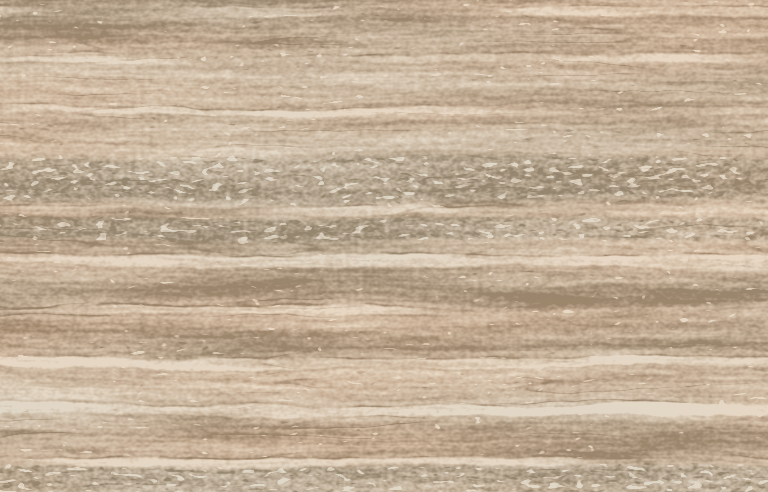
Write a WebGL 1 fragment shader that draws this texture.

```glsl
precision highp float;
// Vein-cut travertine: warped, strongly stretched gradient noise forms the strata.
// Cream veins with dark rims, grey porous beds with pale flecks, and fine
// mineral grain are layered into one tone, which a colour ramp then paints.
uniform vec2 u_resolution;

#define STRATA_GAIN 1.0
#define WARP_GAIN 1.0
#define VEIN_SPACING 0.102
#define VEIN_HALF_WIDTH 0.008
#define VEIN_GAIN 0.42
#define RIM_GAIN 0.42
#define CRACK_GAIN 0.30
#define FLECK_SCALE vec2(38.0, 105.0)
#define FLECK_GAIN 0.62
#define GRAIN_GAIN 0.26
#define BASE_TONE 0.49

const vec3 UMBER = vec3(0.61, 0.525, 0.425);
const vec3 SAND = vec3(0.79, 0.703, 0.608);
const vec3 CREAM = vec3(0.90, 0.845, 0.77);
const vec3 GREY_SHIFT = vec3(-0.025, 0.0, 0.012);

float hash(vec2 p) {
  return fract(sin(dot(p, vec2(127.1, 311.7))) * 43758.5);
}

float cornerSlope(vec2 cell, vec2 corner, vec2 f) {
  float angle = 6.2832 * hash(cell + corner);
  return dot(vec2(cos(angle), sin(angle)), f - corner);
}

// Gradient noise, roughly -0.7 to 0.7
float noise(vec2 p) {
  vec2 cell = floor(p);
  vec2 f = fract(p);
  vec2 u = f * f * f * (f * (f * 6.0 - 15.0) + 10.0);
  float low = mix(cornerSlope(cell, vec2(0.0, 0.0), f),
                  cornerSlope(cell, vec2(1.0, 0.0), f), u.x);
  float high = mix(cornerSlope(cell, vec2(0.0, 1.0), f),
                   cornerSlope(cell, vec2(1.0, 1.0), f), u.x);
  return mix(low, high, u.y);
}

// Soft horizontal bed around a centre height
float bed(float y, float centre, float halfWidth, float soft) {
  return 1.0 - smoothstep(halfWidth - soft, halfWidth + soft, abs(y - centre));
}

// Gentle sag of the layers with finer ripples
vec2 warp(vec2 p) {
  float sag = 0.012 * noise(p * vec2(1.6, 4.0) + 3.7);
  sag += 0.007 * noise(p * vec2(5.0, 17.0) + 8.2);
  sag += 0.004 * noise(p * vec2(19.0, 45.0) + 1.4);
  return p + vec2(0.0, WARP_GAIN * sag);
}

// Long layers, from broad beds to hairline streaks
float strata(vec2 p) {
  float sum = 0.0;
  float weight = 0.40;
  vec2 scale = vec2(0.6, 10.0);
  for (int i = 0; i < 4; i++) {
    sum += weight * noise(p * scale + 5.3 * float(i) + 0.4);
    scale *= vec2(2.3, 2.35);
    weight *= 0.93;
  }
  return STRATA_GAIN * sum;
}

// Cream veins, each with a broken dark rim along its upper edge
float veins(vec2 p) {
  float sum = 0.0;
  for (int i = 0; i < 10; i++) {
    float id = float(i);
    float chance = hash(vec2(id, 4.0));
    float centre = 0.066 + VEIN_SPACING * id + 0.016 * (hash(vec2(id, 9.0)) - 0.5);
    float swell = noise(vec2(p.x * 3.5, id * 7.3 + 0.5));
    float halfWidth = VEIN_HALF_WIDTH * (0.6 + 0.7 * chance + 1.1 * swell);
    float d = p.y - centre - 0.005 * noise(vec2(p.x * 7.0, id * 3.1 + 0.3));
    float presence = smoothstep(-0.35, 0.25, noise(vec2(p.x * 1.9, id * 5.7 + 0.4)) + chance - 0.4);
    float rim = (d - halfWidth - 0.002) / 0.0022;
    float broken = smoothstep(-0.2, 0.25, noise(vec2(p.x * 9.0, id * 2.9 + 0.6)));
    sum += presence * VEIN_GAIN * bed(d, 0.0, halfWidth, 0.003);
    sum -= presence * RIM_GAIN * broken * exp(-rim * rim);
  }
  return sum;
}

void main() {
  vec2 p = gl_FragCoord.xy / u_resolution.y;
  vec2 q = warp(p);

  // Grey porous beds and brown beds
  float grey = bed(q.y, 0.635, 0.044, 0.012) + bed(q.y, 0.535, 0.021, 0.006)
             + bed(q.y, 0.0, 0.052, 0.007);
  float brown = bed(q.y, 0.935, 0.026, 0.016) + bed(q.y, 0.402, 0.019, 0.008)
              + bed(q.y, 0.315, 0.028, 0.015);

  float tone = BASE_TONE + strata(q) * (1.0 - 0.35 * grey);
  tone += veins(q) * (1.0 - 0.75 * grey) - 0.17 * grey - 0.17 * brown;

  // Wandering dark cracks along the layers
  float crack = 1.0 - smoothstep(0.0, 0.055, abs(noise(q * vec2(2.2, 29.0) + 6.6)));
  tone -= CRACK_GAIN * crack * smoothstep(0.0, 0.3, noise(q * vec2(3.1, 13.0) + 2.8));

  // Pale flecks crowd the grey beds and scatter thinly elsewhere
  vec2 bent = q + vec2(0.012, 0.003) * noise(p * vec2(31.0, 52.0));
  float crowd = noise(q * vec2(4.0, 24.0) + 9.1);
  float limit = mix(0.43, 0.25, clamp(grey, 0.0, 1.0)) - 0.16 * crowd;
  float fleck = noise(bent * FLECK_SCALE + 0.7);
  tone += FLECK_GAIN * smoothstep(limit, limit + 0.12, fleck);
  tone -= 0.3 * smoothstep(limit + 0.03, limit + 0.2, -fleck);

  // Fine grain, slightly elongated with the bedding
  float grain = noise(p * vec2(52.0, 95.0) + 4.5) + 0.9 * noise(p * vec2(115.0, 170.0) + 7.2);
  tone += GRAIN_GAIN * grain * (1.0 + 0.5 * grey);

  // Colour ramp with greyer and rosier drifts
  tone = clamp(tone, 0.0, 1.0);
  vec3 colour = mix(UMBER, SAND, smoothstep(0.0, 1.0, tone) * 2.0);
  colour = tone < 0.5 ? mix(UMBER, SAND, tone * 2.0) : mix(SAND, CREAM, tone * 2.0 - 1.0);
  float drift = clamp(0.9 * grey + 1.2 * noise(q * vec2(1.2, 11.0) + 7.7), -0.6, 1.0);
  gl_FragColor = vec4(colour + GREY_SHIFT * drift, 1.0);
}
```
